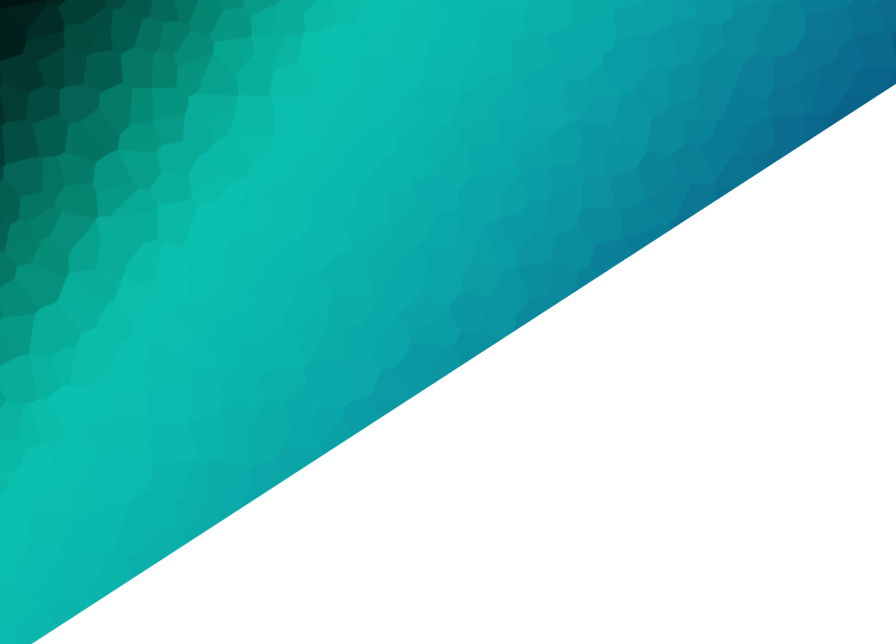
Reproduce this background procedurally as a WebGL 1 fragment shader.

```glsl
precision highp float;

uniform vec2 u_resolution;

const float CELLS_PER_HEIGHT = 21.0;
const vec2 RAMP_DIRECTION = vec2(0.812, -0.584);
const vec2 EDGE_START = vec2(0.049, 0.0);
const vec2 EDGE_END = vec2(1.391, 0.8696);

vec2 hash2(vec2 cell) {
  vec2 q = vec2(dot(cell, vec2(127.1, 311.7)), dot(cell, vec2(269.5, 183.3)));
  return fract(sin(q) * 43758.5);
}

// Blends towards the next colour stop between two ramp positions
vec3 addStop(vec3 color, vec3 next, float from, float to, float t) {
  return mix(color, next, clamp((t - from) / (to - from), 0.0, 1.0));
}

// Diagonal ramp: black, green, teal, blue
vec3 rampColor(vec2 p) {
  float t = dot(p - vec2(0.0, 1.0), RAMP_DIRECTION);
  vec3 color = vec3(0.0, 0.05, 0.04);
  color = addStop(color, vec3(0.01, 0.28, 0.24), 0.0, 0.138, t);
  color = addStop(color, vec3(0.02, 0.53, 0.45), 0.138, 0.275, t);
  color = addStop(color, vec3(0.03, 0.67, 0.59), 0.275, 0.365, t);
  color = addStop(color, vec3(0.04, 0.755, 0.685), 0.365, 0.46, t);
  color = addStop(color, vec3(0.04, 0.72, 0.68), 0.46, 0.62, t);
  color = addStop(color, vec3(0.04, 0.65, 0.66), 0.62, 0.79, t);
  color = addStop(color, vec3(0.04, 0.58, 0.63), 0.79, 0.906, t);
  return addStop(color, vec3(0.04, 0.37, 0.53), 0.906, 1.205, t);
}

// Irregular facets, each filled with the ramp colour at its site
vec3 facetColor(vec2 p, float cellCount, float pixel) {
  vec2 grid = p * cellCount;
  vec2 base = floor(grid);
  vec2 nearest = base;
  vec2 second = base;
  float nearestDist = 100.0;
  float secondDist = 100.0;
  for (int y = -2; y <= 2; y++) {
    for (int x = -2; x <= 2; x++) {
      vec2 cell = base + vec2(float(x), float(y));
      vec2 site = cell + hash2(cell);
      vec2 offset = site - grid;
      float d = dot(offset, offset);
      if (d < nearestDist) {
        second = nearest;
        secondDist = nearestDist;
        nearest = site;
        nearestDist = d;
      } else if (d < secondDist) {
        second = site;
        secondDist = d;
      }
    }
  }
  // Distance to the border shared by the two closest sites
  float border = (secondDist - nearestDist) / (2.0 * max(distance(nearest, second), 0.001));
  float blend = 0.5 + 0.5 * smoothstep(0.0, pixel * cellCount, border);
  return mix(rampColor(second / cellCount), rampColor(nearest / cellCount), blend);
}

// Signed distance to a line, positive on its left
float lineDistance(vec2 p, vec2 a, vec2 b) {
  vec2 along = normalize(b - a);
  return dot(p - a, vec2(-along.y, along.x));
}

void main() {
  float pixel = 1.0 / u_resolution.y;
  vec2 p = gl_FragCoord.xy * pixel;

  vec3 facets = facetColor(p, CELLS_PER_HEIGHT, pixel);
  float edge = lineDistance(p, EDGE_START, EDGE_END);
  float cover = smoothstep(-0.75 * pixel, 0.75 * pixel, edge);

  gl_FragColor = vec4(mix(vec3(1.0), facets, cover), 1.0);
}
```
